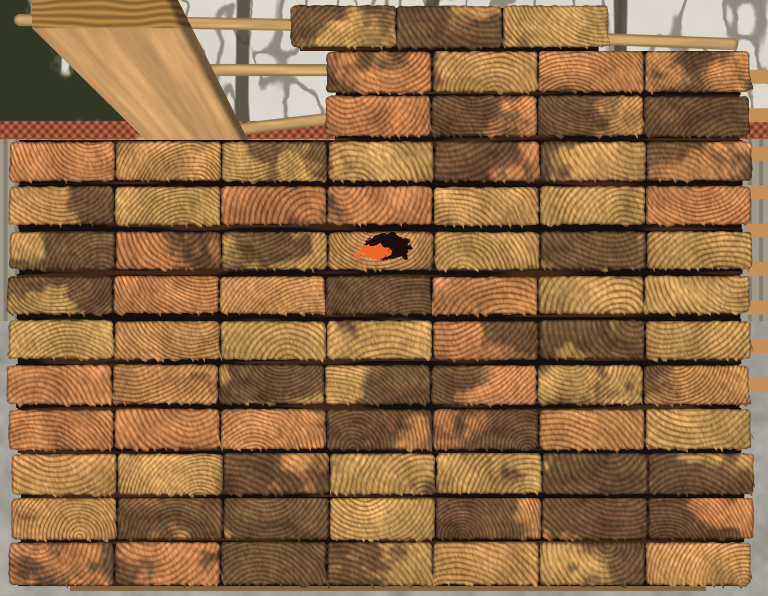
Give the GLSL for this texture, as a WebGL 2 fragment shader.

```glsl
#version 300 es
precision highp float;
// End view of a stack of sawn planks: ten rows of seven, two of four and one of three.
// Each plank is a rough rounded box with hashed growth rings, tint and weathering;
// loose battens, a leaning beam and a pale yard with trees lie behind it.
uniform vec2 u_resolution;
out vec4 fragColor;

float hash(vec2 p) { return fract(sin(dot(p, vec2(127.1, 311.7))) * 43758.5453); }

float noise(vec2 p) {
  vec2 i = floor(p), f = fract(p);
  f = f * f * (3.0 - 2.0 * f);
  return mix(mix(hash(i), hash(i + vec2(1, 0)), f.x),
             mix(hash(i + vec2(0, 1)), hash(i + vec2(1, 1)), f.x), f.y);
}

float fbm(vec2 p) {
  float sum = 0.0, amp = 0.53;
  for (int i = 0; i < 4; i++) {
    sum += amp * noise(p);
    p = p * 2.03 + 7.1;
    amp *= 0.5;
  }
  return sum;
}

// Coverage of a shape from its signed distance, one pixel soft
float cover(float d) {
  float px = 7.68 / u_resolution.x;
  return smoothstep(0.7 * px, -0.7 * px, d);
}

float segment(vec2 p, vec2 a, vec2 b) {
  vec2 ab = b - a;
  return length(p - a - ab * clamp(dot(p - a, ab) / dot(ab, ab), 0.0, 1.0));
}

float roundBox(vec2 p, vec2 halfSize, float r) {
  vec2 d = abs(p) - halfSize + r;
  return length(max(d, 0.0)) + min(max(d.x, d.y), 0.0) - r;
}

vec3 yard(vec2 p) {
  vec3 col = vec3(0.89, 0.87, 0.83) - 0.05 * fbm(p * 3.0);
  // bare branches, trunks and a dark conifer clump
  float branch = abs(noise(p * vec2(6.0, 2.2) + 0.6 * fbm(p * 4.0)) - 0.5);
  col = mix(col, vec3(0.40, 0.37, 0.32), 0.65 * smoothstep(0.09, 0.02, branch));
  float trunk = abs(fract(p.x * 0.53 + 0.2 + 0.02 * noise(p * 2.0)) - 0.5) - 0.035;
  col = mix(col, vec3(0.27, 0.25, 0.19), 0.85 * cover(trunk));
  float conifer = fbm(p * vec2(5.0, 3.0)) + 0.45 - 0.35 * p.x - 0.3 * (p.y - 4.9);
  col = mix(col, vec3(0.20, 0.22, 0.15), smoothstep(0.4, 0.6, conifer));
  // orange mesh, barred wall and concrete floor
  float mesh = 0.75 + 0.25 * sin(p.x * 70.0) * sin(p.y * 70.0);
  col = mix(col, vec3(0.78, 0.42, 0.28) * mesh, cover(abs(p.y - 4.66) - 0.09));
  vec3 wall = vec3(0.63, 0.60, 0.54) * (0.8 + 0.2 * smoothstep(0.1, 0.25, abs(fract(p.x * 9.0) - 0.5)));
  col = mix(col, wall, cover(p.y - 4.57));
  col = mix(col, vec3(0.73, 0.72, 0.69) - 0.2 * fbm(p * 5.0), cover(p.y - 2.75));
  // more timber stacked past the right edge
  float edge = max(7.48 - p.x, abs(fract(p.y * 2.6) - 0.5) / 2.6 - 0.07);
  return mix(col, vec3(0.77, 0.56, 0.35), cover(max(edge, abs(p.y - 3.6) - 1.7)));
}

// Long battens and the wide beam leaning on the left of the stack
vec3 looseTimber(vec2 p, vec3 col) {
  float d = segment(p, vec2(0.2, 5.76), vec2(3.0, 5.71));
  d = min(d, segment(p, vec2(2.0, 5.26), vec2(3.3, 5.26)));
  d = min(d, segment(p, vec2(6.0, 5.57), vec2(7.32, 5.52)));
  d = min(d, segment(p, vec2(1.4, 4.55), vec2(3.35, 4.78)));
  vec3 pine = vec3(0.83, 0.66, 0.43) * (0.88 + 0.2 * noise(p * vec2(3.0, 30.0)));
  col = mix(col, pine * (1.0 - 0.3 * smoothstep(0.02, 0.06, d)), cover(d - 0.06));
  float t = (5.96 - p.y) / 1.4;
  float left = 0.32 + 1.42 * max(t - 0.2, 0.0), right = 1.78 + 0.7 * t;
  float u = (p.x - left) / (right - left);
  vec3 face = vec3(0.80, 0.61, 0.41) * (0.78 + 0.4 * fbm(vec2(u * 14.0, t * 2.5)));
  face = mix(face, vec3(0.74, 0.54, 0.29) * (0.85 + 0.15 * sin(p.y * 90.0 + 8.0 * noise(p * 3.0))), cover(t - 0.2));
  face *= 1.0 - 0.45 * smoothstep(0.9, 0.96, u);
  return mix(col, face, cover(max(max(left - p.x, p.x - right), 4.5 - p.y)));
}

// End grain; q is measured from the plank centre
vec3 endGrain(vec2 q, vec2 id) {
  float tint = hash(id + 3.1), side = hash(id + 5.7) < 0.5 ? -1.0 : 1.0;
  vec2 seed = id * 13.7;
  vec2 pith = vec2(hash(id + 8.3) - 0.5, side * (0.18 + 0.5 * hash(id + 9.9)));
  float r = length(q - pith) + 0.035 * noise(q * 6.0 + seed);
  float ring = 0.5 + 0.5 * sin(6.283 * r / mix(0.036, 0.058, hash(id + 2.2)));
  vec3 col = mix(vec3(0.81, 0.63, 0.38), vec3(0.82, 0.55, 0.35), smoothstep(0.25, 0.85, tint));
  col *= 0.72 + 0.48 * fbm(q * 4.0 + seed);
  col = mix(col, col * vec3(0.66, 0.58, 0.50), ring * ring * (0.35 + 0.6 * noise(q * 5.0 - seed)));
  // weathered planks, some whole and some only in part
  float stain = fbm(q * 2.8 + seed + 40.0) + (hash(id + 6.6) - 0.5) * 1.3 * q.x;
  float grey = smoothstep(-0.09, 0.09, stain - 0.2 - 0.85 * hash(id + 1.4));
  vec3 aged = mix(vec3(0.25, 0.18, 0.13), vec3(0.50, 0.38, 0.25), fbm(q * vec2(5.0, 9.0) + seed));
  col = mix(col, aged * (1.05 - 0.25 * ring), 0.85 * grey);
  // saw marks and coarse fibres
  col *= 0.87 + 0.26 * noise(vec2(q.x * 55.0 + q.y * 18.0, q.y * 24.0) + seed);
  return col * (0.96 + 0.1 * smoothstep(-0.2, 0.2, q.y));
}

vec3 stack(vec2 p, vec3 col) {
  float row = clamp(floor((p.y - 0.09) / 0.447), 0.0, 12.0);
  float start = row > 11.5 ? 2.9 : 0.09 + 0.06 * (hash(vec2(row, 4.0)) - 0.5);
  float first = row > 9.5 && row < 11.5 ? 3.0 : 0.0, last = row > 11.5 ? 2.0 : 6.0;
  float column = clamp(floor((p.x - start) / 1.062), first, last);
  vec2 id = vec2(column, row);
  // shadowed gaps with a hint of the plank undersides
  float y = p.y - 0.09 - row * 0.447;
  vec2 span = start + vec2(first, last + 1.0) * 1.062;
  float shade = max(max(span.x + 0.1 - p.x, p.x - span.y + 0.1), max(0.1 - p.y, p.y - 5.88));
  vec3 gap = mix(vec3(0.09, 0.06, 0.05), vec3(0.32, 0.19, 0.12), 0.7 * smoothstep(0.5, 0.8, noise(p * vec2(1.5, 30.0))));
  col = mix(col, gap, cover(shade));
  // rough upper edge and a splintered lower one
  vec2 q = vec2(p.x - start - (column + 0.5) * 1.062, y - 0.238 - 0.014 * (hash(id) - 0.5));
  float halfHeight = 0.183 + 0.0045 * abs(row - 6.5);
  float fringe = 0.04 * pow(noise(vec2(p.x * 34.0 + q.y * 12.0, row * 9.0)), 4.0) * smoothstep(0.0, -0.15, q.y);
  float d = roundBox(q, vec2(0.524, halfHeight), 0.045) + 0.014 * (noise(p * 22.0) - 0.5) - fringe;
  vec3 wood = endGrain(q, id) * (1.0 - 0.35 * smoothstep(-0.03, 0.0, d));
  // one knot hole sprayed with orange paint
  if (row == 7.0 && column == 3.0) {
    float rough = 0.12 * (fbm(p * 14.0) - 0.5);
    wood = mix(wood, vec3(0.10, 0.06, 0.05), cover(length((q - vec2(0.08, 0.04)) * vec2(0.6, 1.0)) - 0.14 + rough));
    wood = mix(wood, vec3(0.93, 0.40, 0.17), cover(length((q + vec2(0.07, 0.02)) * vec2(0.5, 1.0)) - 0.075 + rough));
  }
  return mix(col, wood, cover(d));
}

void main() {
  vec2 p = gl_FragCoord.xy / u_resolution * vec2(7.68, 5.96);
  vec3 col = looseTimber(p, yard(p));
  // sleeper under the lowest row
  col = mix(col, vec3(0.52, 0.40, 0.26), cover(roundBox(p - vec2(3.88, 0.1), vec2(3.18, 0.05), 0.01)));
  fragColor = vec4(stack(p, col), 1.0);
}
```
